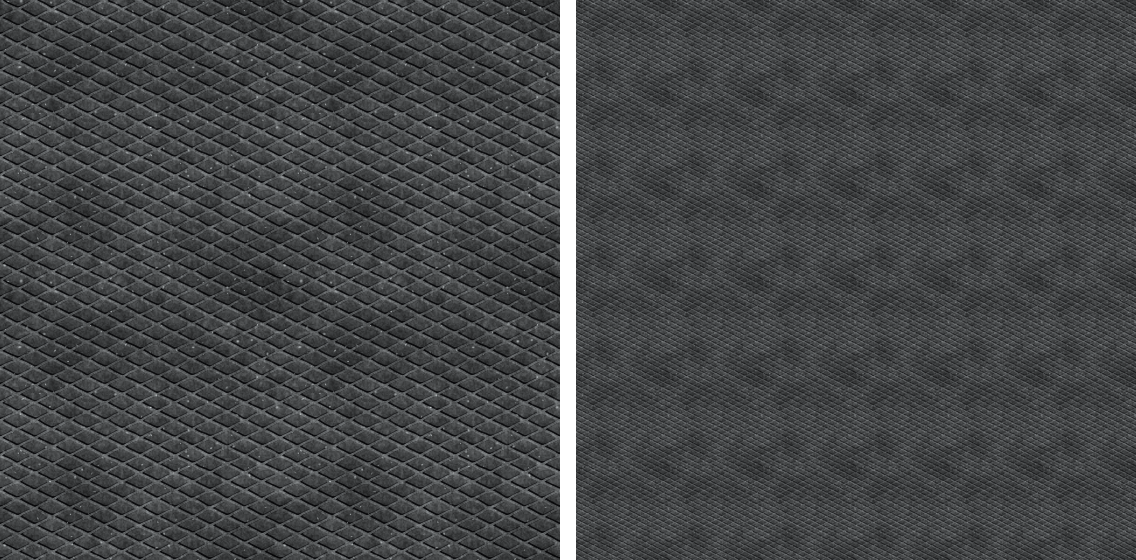
Left, the tile; right, the same tile 3 across and 3 down.
This texture is drawn by a three.js fragment shader. Its source:

```glsl
// Worn dark metal tread plate: a lattice of flat diamonds between raised ridges
varying vec2 vUv;

float hash(vec2 p) {
  vec3 q = fract(vec3(p.xyx) * 0.1031);
  q += dot(q, q.yzx + 33.33);
  return fract((q.x + q.y) * q.z);
}

// Value noise that wraps after one unit, with "cells" lattice steps per unit
float noise(vec2 p, vec2 cells) {
  p *= cells;
  vec2 i = floor(p), f = fract(p);
  f = f * f * (3.0 - 2.0 * f);
  vec2 i0 = mod(i, cells), i1 = mod(i + 1.0, cells);
  return mix(mix(hash(i0), hash(vec2(i1.x, i0.y)), f.x),
             mix(hash(vec2(i0.x, i1.y)), hash(i1), f.x), f.y);
}

// Signed distance to a rounded rectangle
float roundedBox(vec2 p, vec2 halfSize, float radius) {
  vec2 q = abs(p) - halfSize + radius;
  return length(max(q, 0.0)) + min(max(q.x, q.y), 0.0) - radius;
}

// Sparse bright chips, one jittered and slanted candidate per wrapped cell
float chips(vec2 p, float cells) {
  p *= cells;
  float sum = 0.0;
  for (int y = -1; y <= 1; y++) {
    for (int x = -1; x <= 1; x++) {
      vec2 cell = floor(p) + vec2(float(x), float(y));
      vec2 id = mod(cell, cells);
      vec2 d = p - cell - vec2(hash(id + 7.3), hash(id + 51.7));
      float slant = 6.283 * hash(id + 67.9);
      d = vec2(d.x * cos(slant) + d.y * sin(slant), d.y * cos(slant) - d.x * sin(slant));
      d.y *= mix(1.0, 2.2, hash(id + 37.1));
      float radius = mix(0.10, 0.24, hash(id + 23.9));
      sum += smoothstep(0.6, 1.0, hash(id + 91.1)) * (1.0 - smoothstep(0.0, radius, length(d)));
    }
  }
  return sum;
}

void main() {
  // The wear repeats twice each way; each tile holds 8 by 16 diamonds
  vec2 p = vUv * 2.0;
  float cloud = 0.5 * noise(p, vec2(4.0)) + 0.3 * noise(p + 0.37, vec2(9.0))
              + 0.2 * noise(p + 0.71, vec2(22.0));
  float mottle = noise(p, vec2(54.0)) - 0.5;
  float grain = noise(p, vec2(150.0)) + noise(p + 0.43, vec2(240.0)) - 1.0;
  float streak = noise(p, vec2(130.0, 18.0)) - 0.5;

  // Skewed axes: x grows to the upper right, y to the lower right
  vec2 skew = vec2(8.0 * p.x + 16.0 * p.y, 8.0 * p.x - 16.0 * p.y);
  skew += 0.06 * (vec2(noise(p, vec2(31.0)), noise(p + 0.5, vec2(29.0))) - 0.5);
  vec2 cell = floor(skew);
  vec2 f = skew - cell - 0.5;
  vec2 id = mod(vec2(cell.x + cell.y + 1.0, cell.x - cell.y), vec2(16.0, 32.0));
  float tone = hash(id) - 0.5;

  // Ridges, catching light along the crest that falls to the right
  vec3 color = vec3(0.325, 0.335, 0.34);
  color += 0.045 * smoothstep(0.35, 0.42, f.x) * (1.0 - smoothstep(0.44, 0.5, f.x));

  // Shadow showing below each diamond: bold at lower left, thin at lower right
  float shadow = roundedBox(f + vec2(0.085, -0.02), vec2(0.375, 0.425), 0.06);
  float depth = mix(0.65, 0.97, smoothstep(-0.22, -0.32, f.x) + 0.2 * tone);
  color = mix(color, vec3(0.035, 0.035, 0.043),
              clamp(depth, 0.0, 1.0) * (1.0 - smoothstep(-0.03, 0.04, shadow)));

  // Diamond face, a little lighter towards its top
  float face = roundedBox(f - vec2(0.005, -0.005), vec2(0.37, 0.395), 0.10);
  vec3 plate = vec3(0.236, 0.243, 0.247) + 0.045 * (f.x - f.y) + 0.03 * tone;
  color = mix(color, plate, 1.0 - smoothstep(-0.04, 0.035, face));

  // Grime, grain, scuffs and chips
  color *= 1.0 + 0.48 * (cloud - 0.5) + 0.24 * mottle + 0.30 * grain + 0.14 * streak;
  float scuff = smoothstep(0.66, 0.92, noise(p + 0.19, vec2(75.0, 60.0)));
  color += 0.06 * scuff * smoothstep(0.35, 0.65, cloud);
  color += vec3(0.38, 0.39, 0.39) * chips(p, 26.0);

  gl_FragColor = vec4(clamp(color, 0.0, 1.0), 1.0);
}
```
